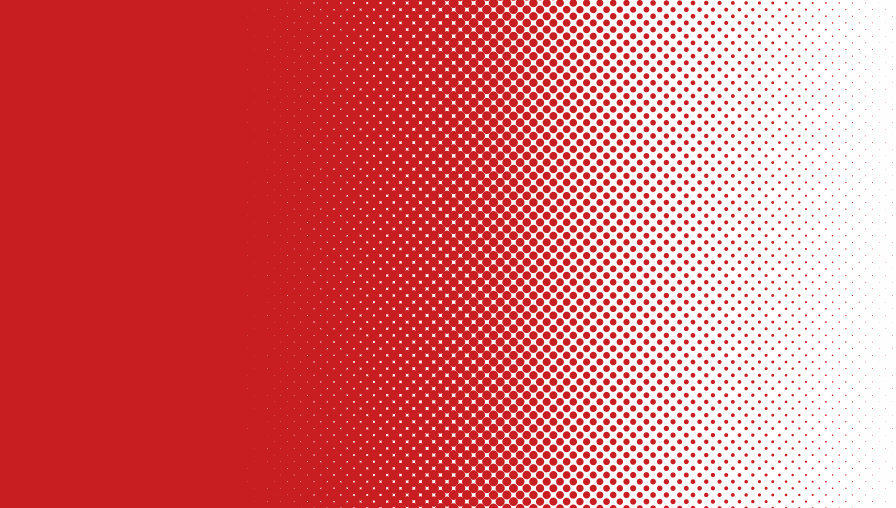
Write a WebGL 1 fragment shader that draws this background.

```glsl
precision highp float;
// Red to white halftone: a diagonal lattice of red discs on white.
// Disc radius falls from left to right, so discs first merge into solid red,
// then touch, then shrink away. The nearest disc edge gives the coverage.

uniform vec2 u_resolution;

const vec3 RED = vec3(0.785, 0.112, 0.13);
const vec3 WHITE = vec3(1.0, 0.995, 0.995);

const float PITCH = 0.01484;                // repeat along a row, in canvas widths
const vec2 ANCHOR = vec2(0.48402, 0.3633);  // centre of one disc

const float SOLID_X = 0.303;                // gaps between discs open here
const float TOUCH_X = 0.547;                // neighbouring discs just touch here
const float END_X = 0.997;                  // discs vanish here

// Axis-aligned position to the 45 degree lattice, with discs at integers.
vec2 toLattice(vec2 p) {
  vec2 q = (p - ANCHOR) / PITCH;
  return vec2(q.x + q.y, q.x - q.y);
}

// Horizontal canvas position of a lattice point.
float latticeX(vec2 cell) {
  return ANCHOR.x + 0.5 * PITCH * (cell.x + cell.y);
}

// Radius in lattice units: 0.7071 fills the gaps, 0.5 touches.
float discRadius(float x) {
  float merged = 0.5 + 0.2071 * (TOUCH_X - x) / (TOUCH_X - SOLID_X);
  float separate = 0.5 * (END_X - x) / (END_X - TOUCH_X);
  return x < TOUCH_X ? merged : separate;
}

// Signed distance to the union of the surrounding discs.
float halftoneDistance(vec2 q) {
  vec2 nearest = floor(q + 0.5);
  float d = 10.0;
  for (int j = -1; j <= 1; j++) {
    for (int i = -1; i <= 1; i++) {
      vec2 cell = nearest + vec2(float(i), float(j));
      d = min(d, length(q - cell) - discRadius(latticeX(cell)));
    }
  }
  return d;
}

void main() {
  vec2 p = gl_FragCoord.xy / u_resolution.x;
  float pixel = 1.4142 / (PITCH * u_resolution.x);

  // Edge smoothed over about one pixel
  float ink = clamp(0.5 - halftoneDistance(toLattice(p)) / pixel, 0.0, 1.0);
  gl_FragColor = vec4(mix(WHITE, RED, ink), 1.0);
}
```
